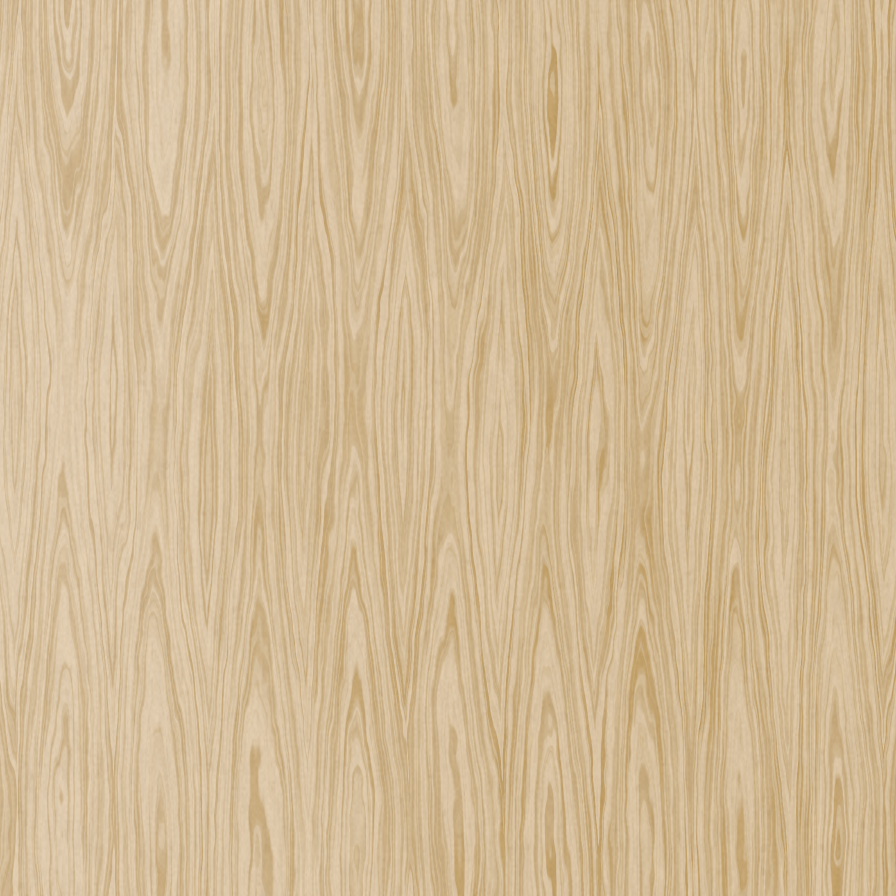
A WebGL 1 fragment shader for this texture:

```glsl
precision highp float;
// Pale wood veneer: upright columns of narrow nested arches and closed eyes.
// A growth height is folded around each column axis and bent by stretched noise.
// Each ring of it holds a crisp pale sliver that shades off into a darker line.

uniform vec2 u_resolution;

const vec3 PALE  = vec3(0.864, 0.780, 0.660);
const vec3 SAND  = vec3(0.823, 0.729, 0.583);
const vec3 TAN   = vec3(0.785, 0.676, 0.508);
const vec3 OCHRE = vec3(0.755, 0.622, 0.400);
const vec3 WARM_SHIFT = vec3(0.022, 0.030, 0.048); // left to right fall in tone

const float COLUMN_WIDTH = 0.107;
const float FIRST_AXIS   = 0.076;
const float RINGS        = 9.5;   // height from column axis to column edge
const float ARCH_SWING   = 2.6;   // how far rings climb along the height
const float AXIS_ROUND   = 0.022; // roundness of the arch tips
const float WIDE_RINGS   = 0.62;  // rings per unit of height, main lines
const float THIN_RINGS   = 1.45;  // rings per unit of height, hair lines
const float EDGE         = 0.07;  // softness of a sliver edge, in rings
const float RAGGED       = 0.36;  // roughness of sliver edges

float hash(vec2 p) {
  vec3 q = fract(vec3(p.xyx) * 0.1031);
  q += dot(q, q.yzx + 33.33);
  return fract((q.x + q.y) * q.z);
}

float noise(vec2 p) {
  vec2 cell = floor(p);
  vec2 f = fract(p);
  f = f * f * (3.0 - 2.0 * f);
  float low = mix(hash(cell), hash(cell + vec2(1.0, 0.0)), f.x);
  float high = mix(hash(cell + vec2(0.0, 1.0)), hash(cell + vec2(1.0, 1.0)), f.x);
  return mix(low, high, f.y);
}

// Signed noise with independent scales across and along the grain.
float bend(vec2 p, float across, float along, float seed) {
  return noise(p * vec2(across, along) + seed) - 0.5;
}

// Height of the growth rings; its level lines are the grain.
float growth(vec2 p) {
  float x = p.x + 0.014 * bend(p, 4.0, 2.5, 11.0) + 0.005 * bend(p, 14.0, 9.0, 23.0);
  float y = p.y + 0.12 * bend(p, 8.0, 0.7, 37.0);
  float u = 2.0 * (fract((x - FIRST_AXIS) / COLUMN_WIDTH + 0.5) - 0.5);
  float h = RINGS * sqrt(u * u + AXIS_ROUND) + ARCH_SWING * cos(7.0 * (y - 0.5));
  h += 3.0 * bend(p, 19.0, 1.6, 51.0);
  h += 1.3 * bend(p, 48.0, 5.0, 67.0);
  h += 0.6 * bend(p, 90.0, 17.0, 79.0);
  return h + RAGGED * bend(p, 200.0, 45.0, 83.0);
}

// Tone of a ring: +1 in its pale sliver, falling to -1 in its dark rim.
float ringTone(float r, vec2 p, float seed) {
  float id = floor(r) + seed;
  float f = fract(r);
  float width = 0.95 * noise(vec2(id * 7.31, p.y * 6.0 + p.x * 12.0)) - 0.05;
  float strength = 0.6 + 0.4 * hash(vec2(id, 5.0));
  float pale = smoothstep(0.0, EDGE, f) * (1.0 - smoothstep(width, width + EDGE, f));
  float dark = smoothstep(width, width + 0.45, f) * (1.0 - smoothstep(1.0 - EDGE, 1.0, f));
  return strength * pale - (0.4 + 0.6 * hash(vec2(id, 9.0))) * dark;
}

vec3 veneer(vec2 p) {
  float h = growth(p);
  float wide = ringTone(h * WIDE_RINGS + 1.2 * noise(vec2(h * 0.5 + 60.0, 3.0)), p, 100.0);
  float thin = ringTone(h * THIN_RINGS + 0.8 * noise(vec2(h * 0.9 + 60.0, 7.0)), p, 300.0);
  float tone = 0.72 * wide + 0.48 * thin + 0.25 * bend(p, 28.0, 3.0, 97.0);

  float warmth = smoothstep(0.0, 0.85, p.x + 0.2 * bend(p, 3.0, 1.5, 103.0));
  warmth += 0.35 * bend(p, 9.0, 1.3, 109.0);

  vec3 color = mix(SAND, PALE, clamp(tone * 1.6, 0.0, 1.0));
  color = mix(color, TAN, clamp(-tone * 1.5, 0.0, 1.0));

  // Ochre seams darken some of the deepest lines, mostly on the warm side.
  float seam = smoothstep(0.25, 0.75, -tone);
  seam *= smoothstep(0.35, 0.65, noise(p * vec2(75.0, 8.0) + 127.0));
  color = mix(color, OCHRE, 0.75 * seam * clamp(warmth + 0.15, 0.0, 1.0));
  color += WARM_SHIFT * (0.5 - warmth);

  // Fine fibres and short pores.
  color += 0.028 * bend(p, 330.0, 40.0, 131.0);
  color += 0.030 * bend(p, 500.0, 300.0, 149.0);
  float pore = smoothstep(0.80, 0.95, noise(p * vec2(300.0, 75.0) + 163.0));
  return color - pore * vec3(0.018, 0.022, 0.026);
}

void main() {
  // Four samples per pixel smooth the sliver edges.
  vec3 sum = vec3(0.0);
  for (int j = 0; j < 2; j++) {
    for (int i = 0; i < 2; i++) {
      vec2 offset = (vec2(float(i), float(j)) - 0.5) * 0.5;
      sum += veneer((gl_FragCoord.xy + offset) / u_resolution);
    }
  }
  gl_FragColor = vec4(sum * 0.25, 1.0);
}
```
